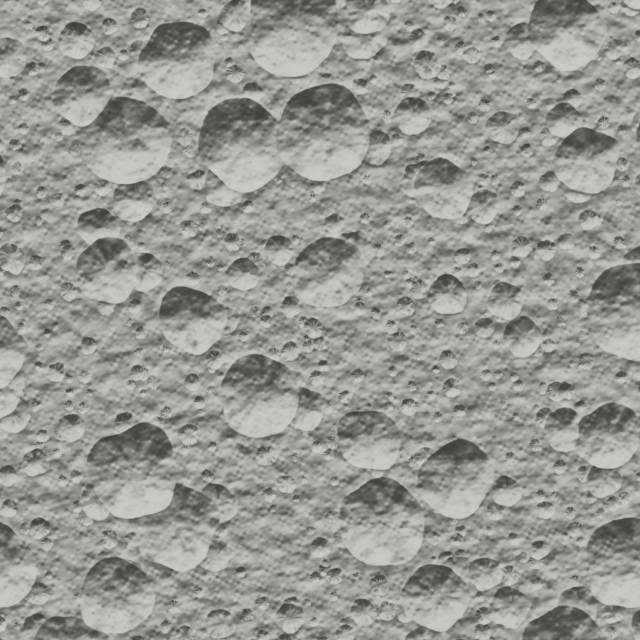
This texture is drawn by a Shadertoy shader. Its source:

```glsl
#define LIGHT_DIR normalize(vec2(-0.18, 1.0))
#define SHADOW_TONE 0.25
#define LIT_TONE 0.79
#define CONTRAST 3.2
#define EXPOSURE 0.72
#define GRAIN 0.34
#define STREAKS 0.75
#define RIM_WOBBLE 0.13
#define RIM_HEIGHT 0.38
#define EDGE_SOFTNESS 0.0022
#define TINT vec3(0.01, 0.0, -0.02)

float hash(vec2 p) {
    return fract(sin(dot(p, vec2(127.1, 311.7))) * 43758.5453);
}

float noise(vec2 p) {
    vec2 cell = floor(p), f = fract(p);
    f = f * f * (3.0 - 2.0 * f);
    return mix(mix(hash(cell), hash(cell + vec2(1, 0)), f.x),
               mix(hash(cell + vec2(0, 1)), hash(cell + vec2(1, 1)), f.x), f.y);
}

// Rough ground: each octave has the same steepness
float groundHeight(vec2 p) {
    float height = 0.0, freq = 42.0;
    for (int i = 0; i < 3; i++) {
        height += noise(p * freq + float(i) * 17.3) / freq;
        p = mat2(0.8, 0.6, -0.6, 0.8) * p;
        freq *= 2.0;
    }
    return height;
}

// Slope towards the light of one crater, laid over the older terrain
void addCrater(inout float slope, vec2 offset, float radius, float seed) {
    float dist = length(offset) / radius;
    if (dist > 1.6) return;
    vec2 dir = offset / max(length(offset), 1e-5);
    dist *= 1.0 + RIM_WOBBLE * (noise(dir * 1.6 + seed * 91.0) - 0.5) * 2.0;
    float facing = dot(dir, LIGHT_DIR);

    // Bowl with radial streaks on its walls
    float streak = noise(dir * 4.5 + dist * 1.3 + seed * 57.0) - 0.5;
    float depth = mix(0.8, 1.1, fract(seed * 13.7));
    float bowl = -facing * depth * pow(dist, 0.8);
    bowl += STREAKS * streak * smoothstep(0.0, 0.7, dist);

    // Raised rim with ejecta that bury older detail
    float beyond = max(dist - 1.0, 0.0);
    float buried = slope * mix(0.45, 1.0, smoothstep(0.0, 0.3, beyond));
    float outer = buried + facing * RIM_HEIGHT * exp(-beyond * 8.0);

    float soft = EDGE_SOFTNESS / radius;
    slope = mix(bowl, outer, smoothstep(1.0 - soft, 1.0 + soft, dist));
}

// Scattered craters, at most one in each grid cell
void craterLayer(inout float slope, vec2 uv, float cells, float minSize,
                 float maxSize, float density) {
    vec2 p = uv * cells + cells * 0.37;
    vec2 home = floor(p);
    for (int y = -1; y <= 1; y++)
    for (int x = -1; x <= 1; x++) {
        vec2 id = home + vec2(x, y);
        vec2 key = id + cells * 3.1;
        if (hash(key + 5.7) > density) continue;
        vec2 center = id + 0.1 + 0.8 * vec2(hash(key), hash(key + 31.4));
        float size = mix(minSize, maxSize, hash(key + 73.9));
        addCrater(slope, (p - center) / cells, size / cells, hash(key + 11.3));
    }
}

void mainImage(out vec4 fragColor, in vec2 fragCoord) {
    vec2 uv = fragCoord / iResolution.y;

    // Large craters come last and overprint the small ones
    float slope = 0.0;
    craterLayer(slope, uv, 31.0, 0.17, 0.32, 0.45);
    craterLayer(slope, uv, 20.0, 0.17, 0.33, 0.50);
    craterLayer(slope, uv, 9.0, 0.18, 0.32, 0.72);
    craterLayer(slope, uv, 5.0, 0.22, 0.38, 0.92);

    // Fine relief over everything
    float stepSize = 0.002;
    float rise = groundHeight(uv + LIGHT_DIR * stepSize) - groundHeight(uv);
    slope -= GRAIN * rise / stepSize;

    // Soft shoulder from shadow to sunlit dust
    float light = 1.0 / (1.0 + exp(-CONTRAST * slope - EXPOSURE));
    fragColor = vec4(mix(SHADOW_TONE, LIT_TONE, light) + TINT, 1.0);
}
```
